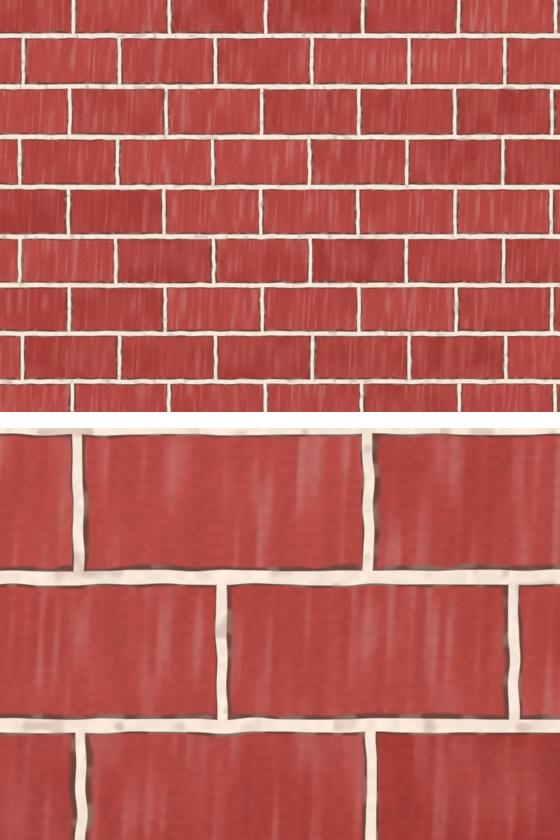
Top, the full canvas; bottom, a detail of the centre.
Write a WebGL 2 fragment shader that draws this texture.

```glsl
#version 300 es
precision highp float;
// Red brick wall in running bond, with cream mortar and dark, worn brick edges.
uniform vec2 u_resolution;
out vec4 outColor;

// Lengths are fractions of the canvas height, measured from the top left.
#define PITCH vec2(0.2344, 0.1199)
#define START vec2(0.1755, 0.0869)
#define JOINT vec2(0.0042, 0.0056)
#define BOW 0.0078
#define DRIFT 0.0106
#define WOBBLE 0.0024
#define STREAKS vec2(165.0, 13.0)
#define BRICK vec3(0.705, 0.292, 0.272)
#define DEEP vec3(0.640, 0.215, 0.195)
#define PALE vec3(0.700, 0.410, 0.390)
#define MORTAR vec3(0.975, 0.910, 0.850)
#define SHADOW vec3(0.400, 0.270, 0.235)

const float PI = 3.14159;

float hash(vec2 p) {
  return fract(sin(dot(p, vec2(127.1, 311.7))) * 43758.5453);
}

float noise(vec2 p) {
  vec2 i = floor(p), f = fract(p);
  f = f * f * (3.0 - 2.0 * f);
  vec2 e = vec2(0.0, 1.0);
  return mix(mix(hash(i), hash(i + e.yx), f.x),
             mix(hash(i + e.xy), hash(i + e.yy), f.x), f.y);
}

// Brick face: vertical drag marks, soft mottling and fine grain.
vec3 brickFace(vec2 p, vec2 id) {
  vec2 q = p + id * 3.7;
  q.x += 0.05 * q.y;
  float streak = noise(q * STREAKS) * 0.65 + noise(q * STREAKS * vec2(0.45, 1.7)) * 0.35;
  float mottle = noise(q * vec2(22.0, 17.0));
  float grain = noise(q * 210.0) - 0.5;
  float tone = hash(id + 4.3);
  vec3 c = mix(BRICK, DEEP, 0.65 * tone * smoothstep(0.25, 0.8, mottle));
  c = mix(c, PALE, smoothstep(0.48, 0.9, streak) * mix(0.85, 0.4, tone));
  return c * (0.97 + 0.13 * (streak - 0.5) + 0.07 * grain + 0.06 * (1.0 - tone));
}

void main() {
  float aa = 1.0 / u_resolution.y;
  vec2 p = vec2(gl_FragCoord.x, u_resolution.y - gl_FragCoord.y) * aa;

  // Hand-laid unevenness of the joints.
  vec2 w = p + WOBBLE * (vec2(noise(p * 48.0), noise(p * 41.0 + 9.0)) - 0.5);

  // Courses bow slightly; alternate courses shift by half a brick.
  float v = (w.y - START.y - BOW * sin(PI * (w.y - START.y) / (7.0 * PITCH.y))) / PITCH.y;
  float row = floor(v) + 1.0;
  float u = (w.x - START.x + DRIFT * sin(PI * row / 8.0)) / PITCH.x - 0.5 * mod(row, 2.0);
  u += 0.018 * (hash(vec2(floor(u + 0.5), row)) - 0.5);
  vec2 id = vec2(floor(u), row);

  // Distances inward from the left, right, top and bottom edges.
  vec2 cell = vec2(fract(u), fract(v)) * PITCH;
  vec4 edge = vec4(cell.x, PITCH.x - cell.x, cell.y, PITCH.y - cell.y) - JOINT.xxyy;
  float inside = min(min(edge.x, edge.y), min(edge.z, edge.w));
  float brick = smoothstep(-aa, aa, inside);

  // Dark edge bands, heaviest below, with a random weight on each side.
  vec4 band = vec4(mix(0.0015, 0.0075, hash(id + 1.7)),
                   mix(0.0010, 0.0055, hash(id + 7.1)), 0.0024, 0.0048);
  band *= 0.55 + 0.9 * noise(p * 65.0 + 3.0);
  vec4 clear = smoothstep(band * 0.35, band + aa, edge);
  float shade = 1.0 - clear.x * clear.y * clear.z * clear.w;

  // Shadow turns from brown to dusty grey in patches.
  vec3 shadow = mix(SHADOW, vec3(0.54, 0.44, 0.39), smoothstep(0.4, 0.8, noise(p * 95.0)));
  vec3 face = mix(brickFace(p, id), shadow, shade * 0.9);

  // Mortar with faint grain and a few dirty spots.
  vec3 mortar = MORTAR * (0.96 + 0.07 * noise(p * 150.0));
  mortar = mix(mortar, vec3(0.78, 0.65, 0.61), 0.55 * smoothstep(0.68, 0.95, noise(p * 80.0 + 20.0)));

  outColor = vec4(clamp(mix(mortar, face, brick), 0.0, 1.0), 1.0);
}
```
